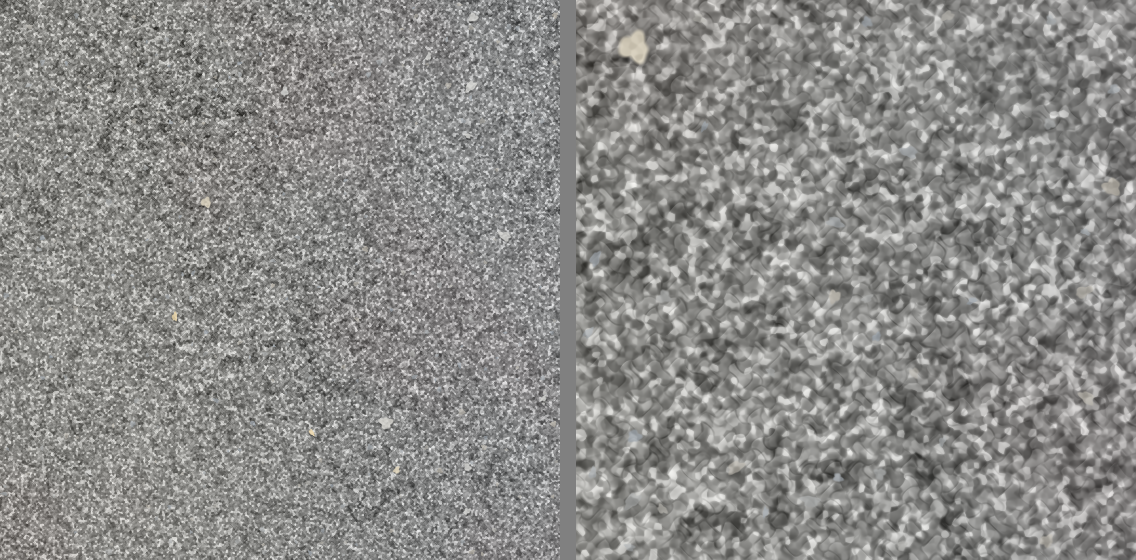
Left: the whole. Right: its middle third, enlarged.
A WebGL 1 fragment shader for this texture:

```glsl
precision highp float;
uniform vec2 u_resolution;

vec2 hash2(vec2 p) {
  vec3 q = fract(p.xyx * vec3(0.1031, 0.1030, 0.0973));
  q += dot(q, q.yzx + 33.33);
  return fract((q.xx + q.yz) * q.zy);
}

// Soft cellular noise: random tones that blend at the cell borders
float softGrain(vec2 p) {
  vec2 cell = floor(p);
  float total = 0.0, weight = 0.0;
  for (int y = -1; y <= 1; y++) {
    for (int x = -1; x <= 1; x++) {
      vec2 c = cell + vec2(float(x), float(y));
      vec2 d = c + 0.1 + 0.8 * hash2(c) - p;
      float w = exp(-5.5 * dot(d, d));
      total += w * hash2(c + 57.0).x;
      weight += w;
    }
  }
  return total / weight;
}

// Packed stones: xy offset from the centre, z distance to the gap, w random id
vec4 stones(vec2 p) {
  vec2 cell = floor(p), offset = vec2(0.0);
  float nearest = 9.0, second = 9.0, id = 0.0;
  for (int y = -1; y <= 1; y++) {
    for (int x = -1; x <= 1; x++) {
      vec2 c = cell + vec2(float(x), float(y));
      vec2 d = p - c - 0.05 - 0.9 * hash2(c);
      float dist = length(d);
      if (dist < nearest) {
        second = nearest;
        nearest = dist;
        offset = d;
        id = hash2(c + 23.0).x;
      } else {
        second = min(second, dist);
      }
    }
  }
  return vec4(offset, second - nearest, id);
}

// Scattered irregular chips: x coverage, y height above the centre, z random id
vec3 chips(vec2 p, float density, float size) {
  vec2 cell = floor(p);
  vec2 h = hash2(cell), k = hash2(cell + 71.0), pick = hash2(cell + 19.0);
  vec2 d = fract(p) - 0.3 - 0.4 * h;
  float height = d.y / size;
  float turn = 6.283 * k.x;
  d = mat2(cos(turn), sin(turn), -sin(turn), cos(turn)) * d;
  d.y *= 1.0 + 0.9 * k.y;
  float a = atan(d.y, d.x);
  float radius = size * (0.5 + 0.5 * h.y * h.y)
    * (1.0 + 0.16 * sin(3.0 * a + 9.0 * h.x) + 0.1 * sin(5.0 * a + 9.0 * k.y));
  float cover = 1.0 - smoothstep(-0.15 * size, 0.15 * size, length(d) - radius);
  return vec3(cover * step(1.0 - density, pick.x), height, pick.y);
}

// Broad uneven patches from warped sines, about -1 to 1
float patches(vec2 p) {
  p += 0.25 * sin(p.yx * 1.7 + vec2(0.4, 2.1));
  return 0.5 * sin(p.x + 0.6 * p.y) + 0.3 * sin(1.9 * p.y - 1.1 * p.x + 1.3)
    + 0.2 * sin(3.7 * p.x + 2.9 * p.y);
}

void main() {
  vec2 uv = gl_FragCoord.xy / min(u_resolution.x, u_resolution.y);
  float stain = patches(uv * 6.0 + 1.0);
  float rough = 0.5 + 0.5 * patches(uv * 7.0 + vec2(4.0, 8.0));
  rough *= 0.6 + 0.5 * uv.y;

  // Fine grit with bright sparkles
  float grit = softGrain(uv * 265.0);
  float tone = 0.568 + 0.30 * (grit - 0.5);
  tone += 0.11 * smoothstep(0.62, 0.88, grit);
  tone += 0.16 * (softGrain(uv * 165.0 + 31.0) - 0.5);

  // Small stones lit from above, with soft dark gaps and pits
  vec4 stone = stones(uv * 98.0 + 0.3 * sin(uv.yx * 410.0));
  float inside = smoothstep(0.0, 0.3, stone.z);
  tone += 0.05 * (stone.w - 0.5) * inside;
  tone += (0.07 + 0.07 * rough) * dot(stone.xy, vec2(-0.5, 0.85)) * inside;
  tone -= (0.03 + 0.08 * rough) * (1.0 - inside);
  float pit = softGrain(uv * vec2(74.0, 86.0) + 11.0);
  tone -= (0.03 + 0.13 * rough) * smoothstep(0.60, 0.82, pit);

  // Brown stains and a cool cast to the right
  tone -= 0.018 * smoothstep(-0.1, 0.8, stain);
  vec3 tint = mix(vec3(0.005, 0.003, -0.012), vec3(-0.004, 0.001, 0.004),
    smoothstep(0.2, 1.0, uv.x));
  tint += vec3(0.008, -0.004, -0.003) * smoothstep(0.0, 0.8, stain);
  vec3 color = vec3(tone) + tint;

  // Embedded pebbles, grey-blue to tan
  vec3 pebble = chips(uv * 48.0, 0.13, 0.28);
  vec3 pebbleColor = mix(vec3(0.60, 0.63, 0.66), vec3(0.72, 0.70, 0.66), pebble.z);
  pebbleColor += 0.05 * pebble.y + 0.14 * (grit - 0.5);
  color = mix(color, pebbleColor, 0.8 * pebble.x);

  // Few larger loose chips, white to cream, over a short shadow
  vec2 chipUv = uv * 15.0 + 5.0;
  float shadow = chips(chipUv + vec2(-0.02, 0.05), 0.09, 0.18).x;
  vec3 chip = chips(chipUv, 0.09, 0.18);
  vec3 chipColor = mix(vec3(0.78, 0.78, 0.77), vec3(0.87, 0.80, 0.65),
    smoothstep(0.6, 0.95, chip.z));
  color *= 1.0 - 0.3 * shadow;
  color = mix(color, chipColor + 0.12 * (grit - 0.5), chip.x);

  gl_FragColor = vec4(clamp(color, 0.0, 1.0), 1.0);
}
```
